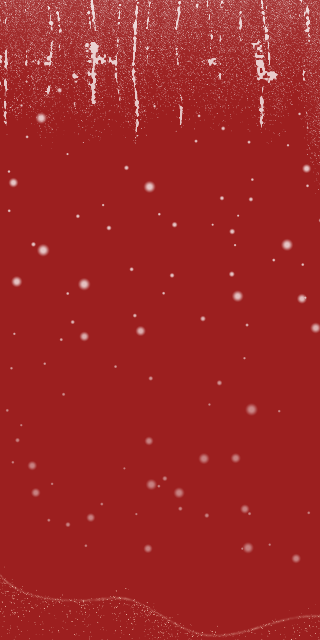
Reproduce this background procedurally as a WebGL 2 fragment shader.

```glsl
#version 300 es
precision highp float;
// Red winter backdrop: frosty dust with dripping streaks at the top,
// soft snowflakes drifting through the middle, and a glittering wave below.
// All scatter comes from hashed, jittered grids whose density is shaped by masks.

uniform vec2 u_resolution;
out vec4 outColor;

const vec3 RED = vec3(0.61, 0.12, 0.12);
const vec3 SNOW = vec3(0.95, 0.89, 0.89);
const vec3 CREAM = vec3(0.97, 0.82, 0.74);

float hash(vec2 p) {
  return fract(sin(dot(p, vec2(127.1, 311.7))) * 43758.5453);
}

vec2 hash2(vec2 p) {
  return vec2(hash(p), hash(p + 41.3));
}

float noise(vec2 p) {
  vec2 i = floor(p), f = fract(p);
  f = f * f * (3.0 - 2.0 * f);
  float low = mix(hash(i), hash(i + vec2(1, 0)), f.x);
  float high = mix(hash(i + vec2(0, 1)), hash(i + vec2(1, 1)), f.x);
  return mix(low, high, f.y);
}

float bell(float x, float center, float width) {
  float t = (x - center) / width;
  return exp(-t * t);
}

// True with the given probability; the bias keeps empty areas fully empty.
float chosen(vec2 id, float chance) {
  return 1.0 - step(chance - 0.004, hash(id));
}

// Fine grains on a tilted grid: each cell may hold one dot of varied strength.
float grains(vec2 p, float cells, float density, float seed, float px) {
  vec2 q = mat2(0.83, 0.56, -0.56, 0.83) * p * cells, id = floor(q);
  float radius = mix(0.18, 0.42, hash(id + seed + 7.7));
  vec2 center = 0.5 + (0.9 - 2.0 * radius) * (hash2(id + seed) - 0.5);
  float aa = px * cells * 0.5;
  float dotMask = 1.0 - smoothstep(radius - aa, radius + aa, length(fract(q) - center));
  float strength = hash(id + seed + 3.3);
  return dotMask * chosen(id + seed + 19.1, density) * mix(0.25, 1.0, strength * strength);
}

// Snowflakes: soft discs, thinner in the lower middle and dimmer lower down.
float flakes(vec2 p, float cell, float radius, float chance, float seed, float px) {
  vec2 id = floor(p / cell);
  vec2 center = (id + 0.5 + 0.72 * (hash2(id + seed) - 0.5)) * cell;
  float spread = smoothstep(0.18, 0.3, center.y) * (1.0 - smoothstep(1.68, 1.75, center.y));
  spread *= 1.0 - 0.5 * bell(center.y, 0.76, 0.16);
  float lit = chosen(id + seed + 11.9, chance * spread);
  float r = radius * mix(0.75, 1.1, hash(id + seed + 5.1));
  float disc = 1.0 - smoothstep(r * 0.2, r + px * 0.5, length(p - center));
  return disc * lit * mix(0.5, 0.85, smoothstep(0.6, 1.2, center.y));
}

// Height of the glitter wave: falling start, low crest, valley, final rise.
float waveHeight(float x) {
  return 0.118 + 0.085 * exp(-x / 0.075) + 0.012 * bell(x, 0.37, 0.09)
    - 0.104 * smoothstep(0.38, 0.66, x) + 0.06 * smoothstep(0.68, 0.97, x);
}

// Evenly spaced drips of varying length; depth is measured from the top.
float drips(vec2 p, float depth, float spacing, float offset, float reach, float width) {
  float i = floor((p.x - offset) / spacing + 0.5);
  float x = offset + i * spacing + 0.02 * (noise(vec2(i * 9.7, depth * 9.0)) - 0.5);
  float len = reach + 0.1 * cos((i - 3.0) * 1.5708);
  float w = width * mix(0.5, 1.4, noise(vec2(i * 5.3, depth * 22.0)));
  float broken = smoothstep(0.25, 0.6, noise(vec2(i * 3.1 + 8.0, depth * 17.0)));
  return bell(p.x, x, w) * broken * (1.0 - smoothstep(len - 0.06, len, depth));
}

float frost(vec2 p, float px) {
  float depth = 2.0 - p.y;
  float reach = 0.38 + 0.1 * noise(vec2(p.x * 14.0, 2.0)) + 0.25 * smoothstep(0.92, 1.0, p.x);
  float fade = max(1.0 - depth / reach, 0.0);
  float column = 0.5 + 0.7 * noise(vec2(p.x * 38.0, depth * 5.0));
  float dust = grains(p, 250.0, 0.85 * fade * column, 1.0, px) * 0.75;
  dust = max(dust, grains(p, 175.0, 0.4 * fade * column, 23.0, px) * 0.7);
  // Ragged solid frost along the drips and in a few clumps
  float streak = drips(p, depth, 0.1328, 0.026, 0.43, 0.0062);
  streak = max(streak, 0.75 * drips(p, depth, 0.0937, 0.09, 0.3, 0.0045));
  float clump = smoothstep(0.76, 0.95, noise(p * 21.0 + 3.0)) * (1.0 - smoothstep(0.25, 0.42, depth));
  float mask = max(streak, 0.8 * clump);
  float icy = smoothstep(0.0, 0.22, mask * 0.85 - noise(p * 125.0)) * 0.85;
  icy = max(icy, grains(p, 160.0, 0.5 * mask, 57.0, px));
  return clamp(max(dust, icy) + 0.12 * fade * fade, 0.0, 1.0);
}

float glitter(vec2 p, float px) {
  float h = p.y - waveHeight(p.x);
  float under = step(h, 0.0);
  float rich = 0.2 + 0.8 * max(exp(-p.x / 0.09), bell(p.x, 0.49, 0.07));
  float below = exp(min(h, 0.0) / 0.04) * under;
  float above = exp(-max(h, 0.0) / 0.014) * (1.0 - under);
  float density = rich * (0.5 * below + 0.3 * above) + 0.07 * under;
  float dust = grains(p, 210.0, density, 83.0, px);
  float ridge = bell(h, 0.0, 0.004);
  float sparkle = grains(p, 240.0, 0.75 * ridge, 29.0, px);
  float line = ridge * mix(0.08, 0.5, noise(vec2(p.x * 45.0, 4.0)) * noise(p * 140.0));
  return max(max(dust, sparkle), line);
}

void main() {
  vec2 p = gl_FragCoord.xy * 2.0 / u_resolution.y;
  float px = 2.0 / u_resolution.y;

  // Snow, from large soft flakes to tiny specks
  float snow = flakes(p, 0.17, 0.019, 0.5, 13.0, px);
  snow = max(snow, flakes(p, 0.15, 0.0085, 0.42, 37.0, px));
  snow = max(snow, flakes(p, 0.115, 0.0048, 0.45, 71.0, px));
  vec3 color = mix(RED, SNOW, snow);

  // Frost above, glitter below
  color = mix(color, SNOW, frost(p, px));
  color = mix(color, CREAM, glitter(p, px));
  outColor = vec4(color, 1.0);
}
```
